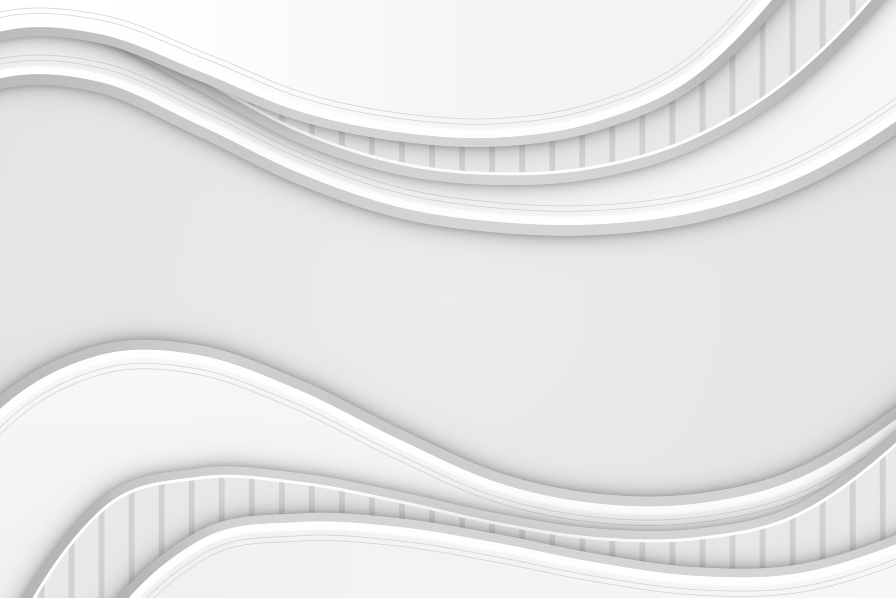
Write a WebGL 1 fragment shader that draws this background.

```glsl
precision highp float;
// Layered pale paper waves: three sheets hang from the top, three rise from the bottom.
// Each edge is a smooth spline; the distance to it gives the rim, bevel, pinstripes
// and soft shadow. The middle sheet of each group carries vertical bars.

uniform vec2 u_resolution;

const float ASPECT = 1.5;
const float SPANS = 9.0;          // spline intervals across the canvas
const float BAR_PITCH = 0.0503;
const float BAR_WIDTH = 0.0098;
const float BAR_START = 0.0191;

vec3 silver(float light) {
    return vec3(light, light, light + 0.006);
}

// Catmull-Rom weights at distance d from four knots
vec4 splineWeights(vec4 d) {
    d = abs(d);
    vec4 near = (1.5 * d - 2.5) * d * d + 1.0;
    vec4 far = ((2.5 - 0.5 * d) * d - 4.0) * d + 2.0;
    return mix(near, far, step(1.0, d)) * step(d, vec4(2.0));
}

// Height of a wave through twelve evenly spaced knots
float wave(float x, vec4 left, vec4 middle, vec4 right) {
    vec4 t = vec4(x / ASPECT * SPANS) - vec4(-1.0, 0.0, 1.0, 2.0);
    return dot(left, splineWeights(t))
         + dot(middle, splineWeights(t - 4.0))
         + dot(right, splineWeights(t - 8.0));
}

// x: signed distance above the wave, y: its slope
vec2 waveDistance(vec2 p, vec4 left, vec4 middle, vec4 right) {
    const float e = 0.004;
    float slope = (wave(p.x + e, left, middle, right)
                 - wave(p.x - e, left, middle, right)) / (2.0 * e);
    float rise = p.y - wave(p.x, left, middle, right);
    return vec2(rise / sqrt(1.0 + slope * slope), slope);
}

float inside(float d, float pixel) {
    return smoothstep(-0.6 * pixel, 0.6 * pixel, d);
}

float stroke(float d, float width, float pixel) {
    return clamp(0.5 + (0.5 * width - abs(d)) / pixel, 0.0, 1.0);
}

// Face with a white rim and two fine lines along its edge
vec3 pinstripedFace(float d, float light, float pixel) {
    vec3 color = mix(silver(light), vec3(0.998), 1.0 - smoothstep(0.011, 0.017, d));
    float lines = stroke(d - 0.023, 0.0014, pixel) + stroke(d - 0.032, 0.0014, pixel);
    return mix(color, silver(0.79), 0.75 * min(lines, 1.0));
}

// Face with vertical bars and a narrow white rim
vec3 barredFace(float x, float d, float pixel) {
    float offset = mod(x - BAR_START + 0.5 * BAR_PITCH, BAR_PITCH) - 0.5 * BAR_PITCH;
    vec3 color = mix(silver(0.912), silver(0.825), stroke(offset, BAR_WIDTH, pixel));
    return mix(vec3(0.995), color, inside(d - 0.005, pixel));
}

// Lays a sheet over the color below: shadow, then bevel, then face
vec3 laySheet(vec3 below, vec3 face, float d, float slope, float bevel, float x, float pixel) {
    float outer = d + bevel;
    vec3 color = below * (1.0 - 0.27 * exp(-max(-outer, 0.0) / 0.012));
    float turn = max(smoothstep(0.1, 1.1, abs(slope)), 0.8 * (1.0 - smoothstep(0.0, 0.5, x)));
    vec3 side = silver(mix(0.835, 0.715, turn));
    color = mix(color, side, inside(outer, pixel));
    return mix(color, face, inside(d, pixel));
}

void main() {
    vec2 p = gl_FragCoord.xy / u_resolution * vec2(ASPECT, 1.0);
    float pixel = 1.0 / u_resolution.y;
    float across = p.x / ASPECT;

    // Backdrop with a faint central glow
    vec3 color = silver(0.924 - 0.036 * length(p - vec2(0.75, 0.5)));

    // Upper sheets, back to front
    vec2 w = waveDistance(p, vec4(0.789, 0.869, 0.863, 0.791),
        vec4(0.711, 0.654, 0.629, 0.625), vec4(0.646, 0.701, 0.797, 0.932));
    color = laySheet(color, pinstripedFace(w.x, mix(0.94, 0.968, across), pixel),
        w.x, w.y, 0.018, p.x, pixel);

    w = waveDistance(p, vec4(1.117, 1.020, 0.955, 0.867),
        vec4(0.779, 0.725, 0.707, 0.719), vec4(0.770, 0.875, 1.049, 1.293));
    color = laySheet(color, barredFace(p.x, w.x, pixel),
        w.x, w.y, 0.0165, p.x, pixel);

    w = waveDistance(p, vec4(0.861, 0.947, 0.943, 0.881),
        vec4(0.814, 0.779, 0.770, 0.797), vec4(0.875, 1.049, 1.283, 1.586));
    color = laySheet(color, pinstripedFace(w.x, mix(1.0, 0.953, smoothstep(0.05, 0.7, across)), pixel),
        w.x, w.y, 0.015, p.x, pixel);

    // Lower sheets, back to front
    w = waveDistance(p, vec4(0.105, 0.316, 0.406, 0.406),
        vec4(0.348, 0.266, 0.193, 0.158), vec4(0.158, 0.199, 0.299, 0.443));
    color = laySheet(color, pinstripedFace(-w.x, 0.945 + 0.06 * p.y, pixel),
        -w.x, w.y, 0.0165, p.x, pixel);

    w = waveDistance(p, vec4(-0.564, -0.104, 0.146, 0.203),
        vec4(0.195, 0.164, 0.127, 0.102), vec4(0.102, 0.141, 0.260, 0.434));
    color = laySheet(color, barredFace(p.x, -w.x, pixel),
        -w.x, w.y, 0.014, p.x, pixel);

    w = waveDistance(p, vec4(-0.900, -0.406, -0.064, 0.096),
        vec4(0.127, 0.119, 0.092, 0.059), vec4(0.037, 0.041, 0.090, 0.170));
    color = laySheet(color, pinstripedFace(-w.x, mix(0.94, 0.968, across), pixel),
        -w.x, w.y, 0.0145, p.x, pixel);

    gl_FragColor = vec4(color, 1.0);
}
```
